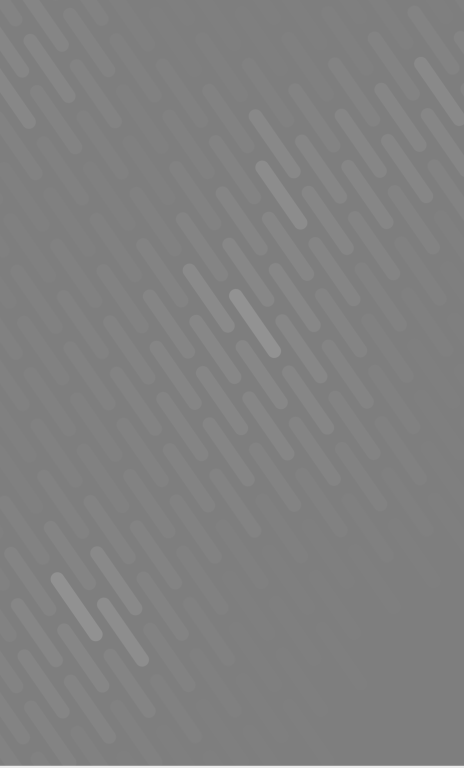
Write a Shadertoy shader that draws this background.

```glsl
// Slanted rounded dashes on flat grey, set in a staggered brick lattice.
// Each dash is one capsule distance; its brightness is sampled at its centre
// from a field of broad soft glows plus a few tight highlights.

// Lengths are fractions of the canvas height.
const vec2  ANCHOR       = vec2(0.2717, 0.6118);  // centre of dash (0, 0)
const vec2  DASH_DIR     = vec2(0.5695, -0.822);
const float PERIOD       = 0.1213;   // spacing along a lane
const float LANE_SPACING = 0.03085;  // spacing between lanes
const float STAGGER      = 0.0615;   // shift from one lane to the next
const float HALF_LENGTH  = 0.0438;
const float RADIUS       = 0.0089;

const float BASE_GREY        = 0.496;
const float LEVEL            = 1.0 / 255.0;  // unit of glow strength
const float HIGHLIGHT_RADIUS = 0.023;
const float RIM_GREY         = 0.92;
const float RIM_WIDTH        = 0.003;

// Broad glows: centre, radius, strength
const vec4 GLOWS[12] = vec4[12](
    vec4(0.590, 0.875, 0.100, 6.5), vec4(0.478, 0.772, 0.124, 6.5),
    vec4(0.340, 0.664, 0.130, 5.5), vec4(0.374, 0.497, 0.130, 6.5),
    vec4(0.035, 0.922, 0.120, 8.0), vec4(0.111, 0.190, 0.137, 8.0),
    vec4(0.078, 0.550, 0.180, 2.6), vec4(0.270, 0.388, 0.110, 3.0),
    vec4(0.280, 0.850, 0.078, 2.5), vec4(0.032, 0.036, 0.110, 3.0),
    vec4(0.469, 0.390, 0.070, 2.0), vec4(0.241, 0.557, 0.091, 3.0));

// Tight highlights: centre, strength
const vec3 HIGHLIGHTS[9] = vec3[9](
    vec3(0.332, 0.578, 10.0), vec3(0.272, 0.612, 4.0), vec3(0.367, 0.747, 7.0),
    vec3(0.358, 0.812, 5.0),  vec3(0.100, 0.208, 11.0), vec3(0.161, 0.174, 7.0),
    vec3(0.151, 0.245, 4.0),  vec3(0.575, 0.883, 3.0), vec3(0.013, 0.874, 2.0));

float softSpot(vec2 offset, float radius) {
    return exp(-dot(offset, offset) / (radius * radius));
}

float glowField(vec2 p) {
    float sum = 0.0;
    for (int i = 0; i < GLOWS.length(); i++)
        sum += GLOWS[i].w * softSpot(p - GLOWS[i].xy, GLOWS[i].z);
    for (int i = 0; i < HIGHLIGHTS.length(); i++)
        sum += HIGHLIGHTS[i].z * softSpot(p - HIGHLIGHTS[i].xy, HIGHLIGHT_RADIUS);
    return sum * LEVEL;
}

// Capsule along x, centred on the origin
float capsuleDistance(vec2 p) {
    p.x -= clamp(p.x, -HALF_LENGTH, HALF_LENGTH);
    return length(p) - RADIUS;
}

void mainImage(out vec4 fragColor, in vec2 fragCoord) {
    float pixel = 1.0 / iResolution.y;
    vec2 p = fragCoord * pixel;

    // Lattice coordinates: x along the dashes, y across the lanes
    vec2 across = vec2(-DASH_DIR.y, DASH_DIR.x);
    vec2 q = vec2(dot(p - ANCHOR, DASH_DIR), dot(p - ANCHOR, across));
    float lane = floor(q.y / LANE_SPACING + 0.5);
    float shift = lane * STAGGER;
    float row = floor((q.x - shift) / PERIOD + 0.5);
    vec2 center = vec2(row * PERIOD + shift, lane * LANE_SPACING);

    // Dash lit by the field at its centre
    float mask = 1.0 - smoothstep(-0.7 * pixel, 0.7 * pixel, capsuleDistance(q - center));
    vec2 centerPos = ANCHOR + DASH_DIR * center.x + across * center.y;
    float grey = BASE_GREY + mask * glowField(centerPos);

    // Thin pale rim along the bottom
    float rim = 1.0 - smoothstep(-0.5 * pixel, 0.5 * pixel, p.y - RIM_WIDTH);
    grey = mix(grey, RIM_GREY, rim);

    fragColor = vec4(vec3(grey), 1.0);
}
```
